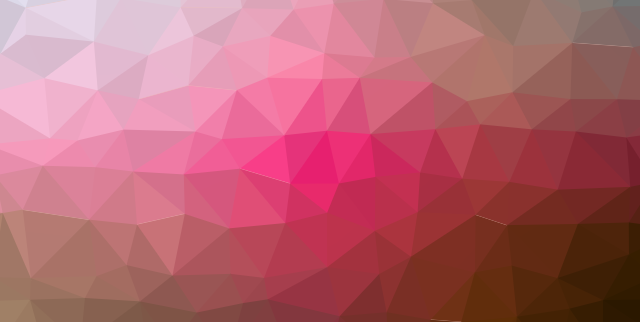
This background is drawn by a WebGL 1 fragment shader. Its source:

```glsl
precision highp float;

uniform vec2 u_resolution;

// Mesh
const vec2 CELL_COUNT = vec2(13.2, 7.3);
const vec2 GRID_SHIFT = vec2(0.26, -0.27);
const vec2 VERTEX_JITTER = vec2(0.64, 0.56);
const float FACET_CONTRAST = 0.055;

// Pale hairlines along a few facet edges
const float SEAM_CHANCE = 0.04;
const float SEAM_WIDTH = 0.003;
const float SEAM_STRENGTH = 0.5;
const vec3 SEAM_COLOR = vec3(0.93, 0.76, 0.72);

// Colours, left to right, in five bands from top to bottom
const vec3 TOP_ICE = vec3(0.84, 0.83, 0.89);
const vec3 TOP_LILAC = vec3(0.87, 0.80, 0.86);
const vec3 TOP_ROSE = vec3(0.90, 0.60, 0.69);
const vec3 TOP_TAUPE = vec3(0.65, 0.50, 0.44);
const vec3 TOP_SLATE = vec3(0.43, 0.44, 0.44);

const vec3 HIGH_LILAC = vec3(0.91, 0.75, 0.84);
const vec3 HIGH_BLUSH = vec3(0.91, 0.70, 0.80);
const vec3 HIGH_PINK = vec3(0.94, 0.46, 0.60);
const vec3 HIGH_CLAY = vec3(0.67, 0.45, 0.40);
const vec3 HIGH_UMBER = vec3(0.53, 0.33, 0.32);

const vec3 MID_BLUSH = vec3(0.95, 0.58, 0.71);
const vec3 MID_PINK = vec3(0.92, 0.49, 0.64);
const vec3 MID_MAGENTA = vec3(0.95, 0.12, 0.46);
const vec3 MID_RED = vec3(0.66, 0.22, 0.26);
const vec3 MID_WINE = vec3(0.50, 0.13, 0.20);

const vec3 LOW_TAN = vec3(0.68, 0.50, 0.43);
const vec3 LOW_ROSE = vec3(0.74, 0.43, 0.44);
const vec3 LOW_CRIMSON = vec3(0.78, 0.21, 0.32);
const vec3 LOW_RUST = vec3(0.48, 0.19, 0.12);
const vec3 LOW_BROWN = vec3(0.22, 0.12, 0.0);

const vec3 BASE_OLIVE = vec3(0.60, 0.48, 0.38);
const vec3 BASE_COCOA = vec3(0.50, 0.34, 0.28);
const vec3 BASE_WINE = vec3(0.50, 0.19, 0.23);
const vec3 BASE_BRONZE = vec3(0.37, 0.18, 0.03);
const vec3 BASE_DARK = vec3(0.16, 0.09, 0.0);

vec2 hash2(vec2 p) {
  vec3 q = fract(p.xyx * vec3(0.1031, 0.1030, 0.0973));
  q += dot(q, q.yzx + 33.33);
  return fract((q.xx + q.yz) * q.zy);
}

// Five evenly spaced stops over 0..1
vec3 ramp(float t, vec3 a, vec3 b, vec3 c, vec3 d, vec3 e) {
  t *= 4.0;
  vec3 color = mix(a, b, clamp(t, 0.0, 1.0));
  color = mix(color, c, clamp(t - 1.0, 0.0, 1.0));
  color = mix(color, d, clamp(t - 2.0, 0.0, 1.0));
  return mix(color, e, clamp(t - 3.0, 0.0, 1.0));
}

vec3 colorField(vec2 uv) {
  vec3 top = ramp(uv.x, TOP_ICE, TOP_LILAC, TOP_ROSE, TOP_TAUPE, TOP_SLATE);
  vec3 high = ramp(uv.x, HIGH_LILAC, HIGH_BLUSH, HIGH_PINK, HIGH_CLAY, HIGH_UMBER);
  vec3 mid = ramp(uv.x, MID_BLUSH, MID_PINK, MID_MAGENTA, MID_RED, MID_WINE);
  vec3 low = ramp(uv.x, LOW_TAN, LOW_ROSE, LOW_CRIMSON, LOW_RUST, LOW_BROWN);
  vec3 base = ramp(uv.x, BASE_OLIVE, BASE_COCOA, BASE_WINE, BASE_BRONZE, BASE_DARK);
  return ramp(1.0 - uv.y, top, high, mid, low, base);
}

// Jittered grid vertex, in units of canvas height
vec2 meshVertex(vec2 id, vec2 canvas) {
  vec2 jitter = (hash2(id + 57.0) - 0.5) * VERTEX_JITTER;
  return (id + jitter - GRID_SHIFT) / CELL_COUNT * canvas;
}

float edgeDistance(vec2 p, vec2 a, vec2 b) {
  vec2 edge = b - a;
  vec2 offset = p - a;
  return (edge.x * offset.y - edge.y * offset.x) / length(edge);
}

// Adds one counter-clockwise facet as (colour * coverage, coverage)
void addFacet(inout vec4 sum, vec2 p, vec2 a, vec2 b, vec2 c, vec2 id, vec2 canvas, float pixel) {
  float firstEdge = edgeDistance(p, a, b);
  float inside = min(firstEdge, min(edgeDistance(p, b, c), edgeDistance(p, c, a)));
  float coverage = clamp(0.5 + inside / pixel, 0.0, 1.0);
  if (coverage <= 0.0) return;
  vec2 random = hash2(id);
  vec3 color = colorField((a + b + c) / (3.0 * canvas));
  color *= 1.0 + FACET_CONTRAST * (2.0 * random.x - 1.0);
  float seam = step(random.y, SEAM_CHANCE) * (1.0 - smoothstep(0.0, SEAM_WIDTH, abs(firstEdge)));
  color = mix(color, SEAM_COLOR, seam * SEAM_STRENGTH);
  sum += vec4(color, 1.0) * coverage;
}

void main() {
  vec2 canvas = vec2(u_resolution.x / u_resolution.y, 1.0);
  float pixel = 1.0 / u_resolution.y;
  vec2 p = gl_FragCoord.xy * pixel;
  vec2 home = floor(p / canvas * CELL_COUNT + GRID_SHIFT);
  vec4 sum = vec4(colorField(p / canvas), 1.0) * 0.001;

  // Split each nearby cell along its shorter diagonal
  for (int j = -1; j <= 1; j++) {
    for (int i = -1; i <= 1; i++) {
      vec2 id = home + vec2(float(i), float(j));
      vec2 sw = meshVertex(id, canvas);
      vec2 se = meshVertex(id + vec2(1.0, 0.0), canvas);
      vec2 ne = meshVertex(id + 1.0, canvas);
      vec2 nw = meshVertex(id + vec2(0.0, 1.0), canvas);
      bool rising = distance(sw, ne) < distance(se, nw);
      addFacet(sum, p, sw, se, rising ? ne : nw, id + 131.0, canvas, pixel);
      addFacet(sum, p, ne, nw, rising ? sw : se, id + 263.0, canvas, pixel);
    }
  }
  gl_FragColor = vec4(sum.rgb / sum.a, 1.0);
}
```
